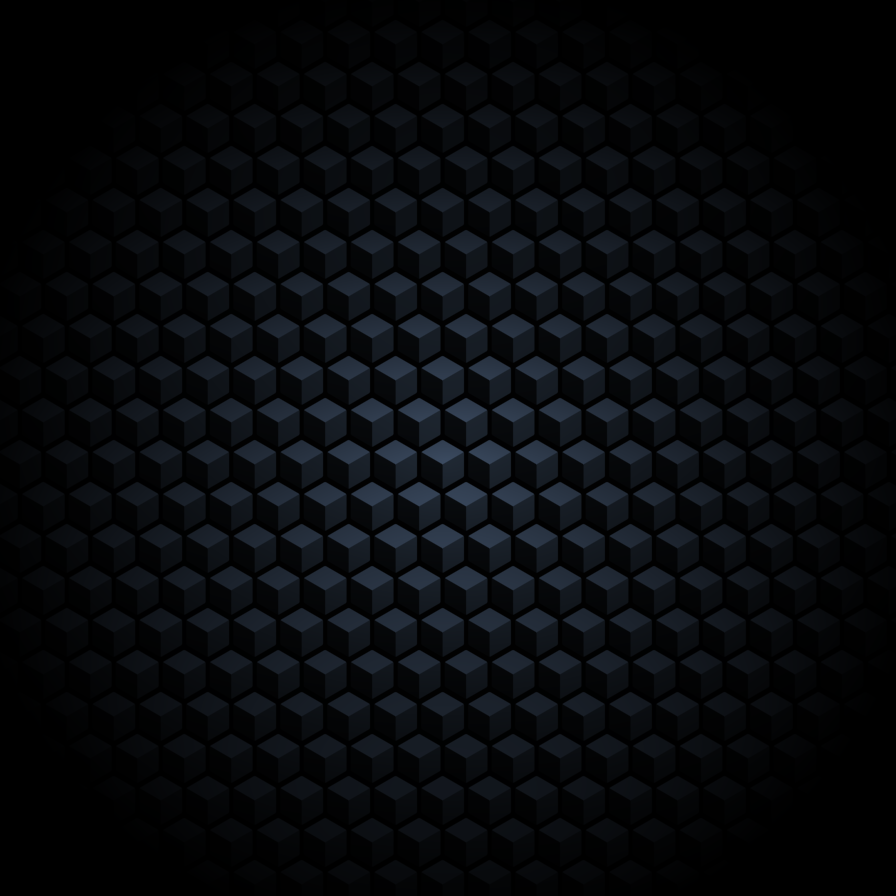
Reproduce this background procedurally as a three.js fragment shader.

```glsl
// Staggered rows of dark slate cubes under a soft round light, fading to black.
// Each cube is a rounded hexagon split into three faces around its front corner;
// two interleaved rectangular lattices give the cells, a radial falloff the light.

#define PITCH vec2(0.05243, 0.04688)
#define ANCHOR vec2(0.3629, 0.5286)
#define APOTHEM 0.0239
#define ROUNDING 0.0030
#define EDGE 0.0009
#define LIGHT_CENTER vec2(0.50, 0.482)
#define LIGHT_RADIUS 0.55
#define TOP_COLOR vec3(0.225, 0.283, 0.365)
#define RIGHT_COLOR vec3(0.122, 0.156, 0.198)
#define LEFT_COLOR vec3(0.034, 0.044, 0.056)
#define GAP_COLOR vec3(0.004, 0.005, 0.007)

varying vec2 vUv;

// Offset from the nearest cube center in the staggered lattice
vec2 cubeOffset(vec2 p) {
  vec2 period = vec2(PITCH.x, 2.0 * PITCH.y);
  vec2 evenRow = mod(p + 0.5 * period, period) - 0.5 * period;
  vec2 oddRow = mod(p, period) - 0.5 * period;
  return dot(evenRow, evenRow) < dot(oddRow, oddRow) ? evenRow : oddRow;
}

// Signed distance to a hexagon with a corner pointing up
float hexagon(vec2 p, float apothem) {
  const vec3 k = vec3(-0.866025, 0.5, 0.57735);
  p = abs(p.yx);
  p -= 2.0 * min(dot(k.xy, p), 0.0) * k.xy;
  p -= vec2(clamp(p.x, -k.z * apothem, k.z * apothem), apothem);
  return length(p) * sign(p.y);
}

// Three faces meeting at the front corner
vec3 cubeFaces(vec2 p) {
  float height = p.y / APOTHEM;
  vec3 left = LEFT_COLOR * (1.0 + 0.25 * height);
  vec3 right = RIGHT_COLOR * (1.0 + 0.10 * height);
  vec3 top = TOP_COLOR * (1.06 - 0.14 * height);
  vec3 sides = mix(left, right, smoothstep(-EDGE, EDGE, p.x));
  float aboveRim = 0.866025 * p.y - 0.5 * abs(p.x);
  return mix(sides, top, smoothstep(-EDGE, EDGE, aboveRim));
}

void main() {
  vec2 local = cubeOffset(vUv - ANCHOR);
  float dist = hexagon(local, APOTHEM - ROUNDING) - ROUNDING;
  float cube = 1.0 - smoothstep(-EDGE, EDGE, dist);
  vec3 color = mix(GAP_COLOR, cubeFaces(local), cube);

  // Round light, nearly linear, easing out at the rim
  float reach = length(vUv - LIGHT_CENTER) / LIGHT_RADIUS;
  float light = pow(max(1.0 - reach, 0.0), 1.08);
  gl_FragColor = vec4(color * light, 1.0);
}
```
